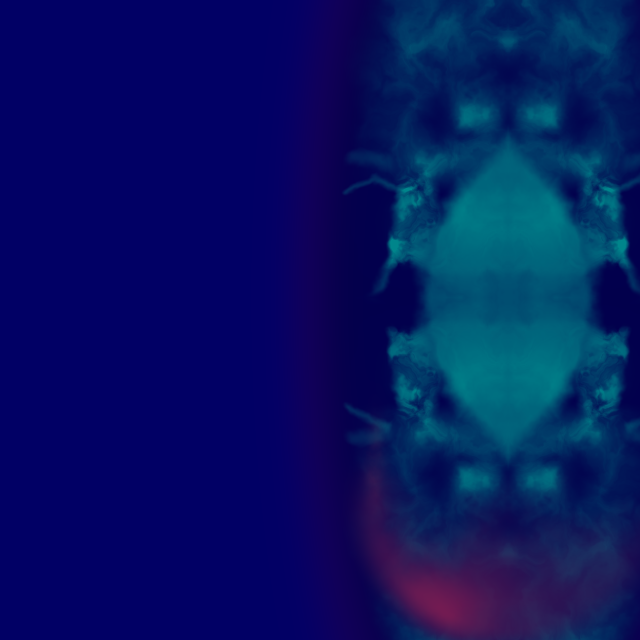
Write a three.js fragment shader that draws this background.

```glsl
// Mirrored teal smoke plume over deep blue, with a crimson glow at its base.
varying vec2 vUv;

const vec2 CENTER = vec2(0.794, 0.535);
const vec3 BLUE = vec3(0.005, 0.0, 0.395);
const vec3 NAVY = vec3(0.008, 0.0, 0.300);
const vec3 VIOLET = vec3(0.055, 0.0, 0.0);
const vec3 TEAL = vec3(0.0, 0.52, 0.545);
const vec3 CRIMSON = vec3(0.48, 0.11, 0.32);
const float NOISE_SCALE = 15.0;
const float WARP = 0.045;
const float BODY_WIDTH = 0.130;
const float BODY_TIP = 0.240;

float hash(vec2 p) {
  return fract(sin(dot(p, vec2(127.1, 311.7))) * 43758.5453);
}

float noise(vec2 p) {
  vec2 i = floor(p), f = fract(p);
  f = f * f * (3.0 - 2.0 * f);
  return mix(mix(hash(i), hash(i + vec2(1.0, 0.0)), f.x),
             mix(hash(i + vec2(0.0, 1.0)), hash(i + 1.0), f.x), f.y);
}

float fbm(vec2 p) {
  float sum = 0.0, amp = 0.516;
  for (int i = 0; i < 5; i++) {
    sum += amp * noise(p);
    p = mat2(1.6, 1.2, -1.2, 1.6) * p + 7.3;
    amp *= 0.5;
  }
  return sum;
}

float blob(vec2 p, vec2 c, vec2 r) {
  vec2 d = (p - c) / r;
  return exp(-dot(d, d));
}

// Soft stroke from a to b
float wisp(vec2 p, vec2 a, vec2 b, float width) {
  vec2 ab = b - a;
  float t = clamp(dot(p - a, ab) / dot(ab, ab), 0.0, 1.0);
  return smoothstep(width, 0.0, length(p - a - ab * t));
}

// Blue field, darkening towards the plume through a violet rim
vec3 background(vec2 d) {
  float r = length(d * vec2(1.0, 0.35));
  float rim = (r - 0.31) / 0.045;
  return mix(NAVY, BLUE, smoothstep(0.25, 0.37, r)) + VIOLET * exp(-rim * rim);
}

float smoke(vec2 d, float red) {
  vec2 p = abs(d);
  float upper = smoothstep(-0.01, 0.01, d.y);
  vec2 q = p * NOISE_SCALE;
  vec2 bend = vec2(fbm(q + 3.1), fbm(q + 19.7)) - 0.5;
  float n = fbm(q * 1.3 + bend * 2.5);
  vec2 w = p + bend * WARP;

  // Outer haze with dark pockets and bright knots
  float haze = smoothstep(0.255, 0.17, w.x + 0.25 * max(p.y - 0.36, 0.0));
  haze *= smoothstep(0.15, 0.21, w.y) * (0.10 + 0.50 * n);
  float pockets = blob(w, vec2(0.11, 0.285), vec2(0.04, 0.05))
                + blob(w, vec2(0.0, 0.345), vec2(0.055, 0.035))
                + blob(w, vec2(0.0, 0.275), vec2(0.018, 0.03));
  haze *= 1.0 - 0.85 * min(pockets, 1.0);
  haze += 0.38 * blob(w, vec2(0.046, 0.288), vec2(0.03, 0.022));
  haze += 0.20 * blob(w, vec2(0.0, 0.402), vec2(0.018, 0.02));
  haze += 0.12 * blob(w, vec2(0.085, 0.43), vec2(0.02, 0.025));
  haze += 0.28 * blob(w, vec2(0.135, 0.215), vec2(0.035, 0.025));
  haze *= 1.0 - 0.65 * red;

  // Ragged side columns
  float side = smoothstep(0.186, 0.172, w.x) * smoothstep(0.105, 0.13, w.x);
  side *= smoothstep(0.035, 0.07, w.y) * smoothstep(0.22, 0.16, w.y);
  side *= smoothstep(0.25, 0.65, n) * 0.65;
  side += 0.30 * blob(w, vec2(0.15, 0.118), vec2(0.024, 0.03));

  // Curling tendrils and side wisps
  float curlX = 0.168 + 0.055 * pow(max(1.0 - p.y / 0.09, 0.0), 2.0);
  float curl = smoothstep(0.016, 0.0, abs(w.x - curlX));
  curl *= smoothstep(-0.005, 0.02, p.y) * smoothstep(0.16, 0.07, p.y) * upper;
  float strands = 0.34 * curl;
  strands += 0.32 * upper * max(wisp(w, vec2(0.25, 0.158), vec2(0.215, 0.178), 0.009),
                                wisp(w, vec2(0.215, 0.178), vec2(0.14, 0.145), 0.012));
  strands += 0.34 * (1.0 - upper) * wisp(w, vec2(0.247, 0.165), vec2(0.20, 0.20), 0.012);
  strands += 0.26 * wisp(w, vec2(0.25, 0.212), vec2(0.20, 0.208), 0.018);

  // Column with pointed ends, dimmer across its waist
  float edge = max(w.x - BODY_WIDTH, (w.x + w.y - BODY_TIP) * 0.707);
  float body = smoothstep(0.014, -0.025, edge);
  float glow = 0.64 + 0.30 * (n - 0.5) + 0.17 * blob(p, vec2(0.04, 0.12), vec2(0.08, 0.06));
  glow += 0.10 * smoothstep(0.03, 0.055, p.y + bend.y * 0.02);
  glow -= 0.10 * smoothstep(0.07, 0.12, p.x);
  float around = (haze + side + strands) * (0.65 + 0.7 * n);
  return clamp(mix(around, glow, body), 0.0, 1.0);
}

// Rounded glow filling the lower end, strongest at its left
float ember(vec2 d) {
  float shape = length((d - vec2(0.0, -0.30)) / vec2(0.265, 0.275));
  float n = fbm(d * 9.0 + 41.0);
  float low = smoothstep(-0.29, -0.46, d.y + 0.18 * (n - 0.5) + 0.25 * min(d.x + 0.1, 0.0));
  float power = 0.36 + 0.50 * blob(d, vec2(-0.12, -0.49), vec2(0.09, 0.09));
  power += 0.14 * blob(d, vec2(-0.21, -0.38), vec2(0.05, 0.08));
  power -= 0.10 * smoothstep(0.0, 0.2, d.x);
  return low * smoothstep(1.02, 0.78, shape) * power * (0.7 + 0.6 * n);
}

void main() {
  vec2 d = vUv - CENTER;
  float red = ember(d);
  vec3 color = mix(background(d), TEAL, smoke(d, min(red * 2.0, 1.0)));
  color = mix(color, CRIMSON, clamp(red, 0.0, 1.0));
  // Small reddish plume on the lower left
  float plume = blob(d, vec2(-0.208, -0.26), vec2(0.016, 0.06));
  color += vec3(0.24, 0.07, 0.0) * plume * fbm(d * 30.0 + 11.0);
  gl_FragColor = vec4(color, 1.0);
}
```
